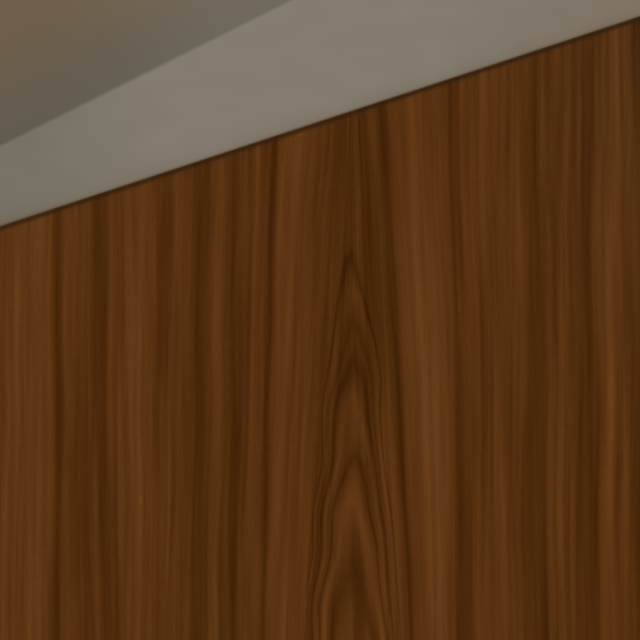
Write a Shadertoy shader that draws this texture.

```glsl
// Walnut veneer panel below a slanted pale ceiling strip and a shaded recess.
// Straight grain is a sum of soft bands plus stretched gradient noise; nested
// arches of grain rise around one axis and push the nearby bands apart.

const float AXIS = 0.55;   // horizontal centre of the arched grain

// Straight bands: centre, half width, tone change
const vec3 BANDS[16] = vec3[16](
    vec3(0.045, 0.030, 0.22), vec3(0.092, 0.006, -0.25), vec3(0.157, 0.013, -0.20),
    vec3(0.218, 0.016, 0.15), vec3(0.312, 0.012, -0.24), vec3(0.340, 0.010, 0.13),
    vec3(0.366, 0.011, -0.23), vec3(0.420, 0.007, -0.24), vec3(0.457, 0.022, 0.18),
    vec3(0.622, 0.006, -0.28), vec3(0.664, 0.026, 0.25), vec3(0.712, 0.012, -0.23),
    vec3(0.765, 0.022, 0.09), vec3(0.842, 0.018, -0.20), vec3(0.920, 0.014, -0.20),
    vec3(0.957, 0.014, 0.16));

// Arches: apex height, half thickness, tone change
const vec3 ARCHES[8] = vec3[8](
    vec3(0.595, 0.014, -0.24), vec3(0.550, 0.022, 0.10), vec3(0.495, 0.014, -0.16),
    vec3(0.435, 0.026, -0.25), vec3(0.370, 0.022, 0.16), vec3(0.295, 0.017, -0.26),
    vec3(0.220, 0.035, 0.25), vec3(0.105, 0.045, -0.28));

vec2 hashGradient(vec2 cell) {
    vec3 h = fract(cell.xyx * vec3(0.1031, 0.1030, 0.0973));
    h += dot(h, h.yzx + 33.33);
    float angle = 6.2832 * fract((h.x + h.y) * h.z);
    return vec2(cos(angle), sin(angle));
}

float gradientNoise(vec2 p) {
    vec2 i = floor(p), f = fract(p);
    vec2 u = f * f * f * (f * (f * 6.0 - 15.0) + 10.0);
    float a = dot(hashGradient(i), f);
    float b = dot(hashGradient(i + vec2(1, 0)), f - vec2(1, 0));
    float c = dot(hashGradient(i + vec2(0, 1)), f - vec2(0, 1));
    float d = dot(hashGradient(i + vec2(1, 1)), f - vec2(1, 1));
    return mix(mix(a, b, u.x), mix(c, d, u.x), u.y);
}

float bump(float offset, float width) {
    float q = offset / width;
    return exp(-q * q);
}

// Signed vertical distance above the line through (0, start)
float aboveLine(vec2 p, float start, float slope) {
    return (p.y - start - slope * p.x) / sqrt(1.0 + slope * slope);
}

// Grain coordinate: bands spread away from the axis toward the bottom
float spreadGrain(vec2 p) {
    float dx = p.x - AXIS;
    float side = dx / (abs(dx) + 0.02);
    float wobble = 0.006 * gradientNoise(vec2(p.x * 9.0, p.y * 3.5));
    return p.x - 0.12 * (0.45 - p.y) * side * exp(-9.0 * abs(dx)) + wobble;
}

float bandTone(float grain) {
    float tone = 0.0;
    for (int i = 0; i < 16; i++)
        tone += BANDS[i].z * bump(grain - BANDS[i].x, BANDS[i].y);
    return tone;
}

float archTone(vec2 p) {
    float dx = p.x - AXIS + 0.012 * gradientNoise(p * vec2(6.0, 9.0));
    float rise = p.y + dx * dx / 0.010 + 0.8 * abs(dx);
    rise += 0.022 * gradientNoise(p * vec2(24.0, 12.0) + 7.0);
    float tone = 0.0;
    for (int i = 0; i < 8; i++)
        tone += ARCHES[i].z * bump(rise - ARCHES[i].x, ARCHES[i].y);
    return tone * (1.0 - smoothstep(0.045, 0.095, abs(dx)));
}

float fineGrain(float grain, float y) {
    float streaks = 0.28 * gradientNoise(vec2(grain * 42.0, y * 1.3));
    streaks += 0.30 * gradientNoise(vec2(grain * 95.0, y * 2.2 + 5.0));
    streaks += 0.15 * gradientNoise(vec2(grain * 190.0, y * 7.0 + 11.0));
    return streaks + 0.06 * gradientNoise(vec2(grain * 230.0, y * 75.0));
}

vec3 wood(vec2 p) {
    float grain = spreadGrain(p);
    float tone = 0.49 + bandTone(grain) + archTone(p) + fineGrain(grain, p.y);
    // Shaded heart of the arches and darker outer right edge
    tone -= 0.15 * bump(p.x - AXIS, 0.055) * smoothstep(0.28, 0.46, p.y);
    tone -= 0.20 * smoothstep(0.975, 1.0, p.x);
    vec3 color = mix(vec3(0.235, 0.115, 0.015), vec3(0.43, 0.26, 0.115), clamp(tone, 0.0, 1.15));
    // Greyer sheen toward the upper right
    float sheen = smoothstep(0.65, 1.1, p.x) * smoothstep(0.2, 0.9, p.y);
    return color + sheen * vec3(-0.005, 0.004, 0.014);
}

vec3 ceilingStrip(vec2 p, float height) {
    vec3 color = mix(vec3(0.47, 0.445, 0.40), vec3(0.515, 0.485, 0.435), smoothstep(0.0, 0.3, p.x));
    color = mix(color, vec3(0.50, 0.46, 0.405), smoothstep(0.6, 1.0, p.x));
    color -= vec3(0.03, 0.04, 0.05) * exp(-max(height, 0.0) / 0.012);
    return color + 0.010 * gradientNoise(p * vec2(14.0, 28.0));
}

vec3 recess(vec2 p, float height) {
    vec3 color = mix(vec3(0.385, 0.36, 0.31), vec3(0.435, 0.375, 0.295), smoothstep(0.0, 0.17, height));
    return color + 0.055 * smoothstep(0.05, 0.45, p.x);
}

void mainImage(out vec4 fragColor, in vec2 fragCoord) {
    vec2 p = fragCoord / iResolution.xy;
    float soft = max(0.002, 1.0 / iResolution.y);
    float panelEdge = aboveLine(p, 0.646, 0.328);
    float recessEdge = aboveLine(p, 0.772, 0.50);

    vec3 ceiling = mix(ceilingStrip(p, panelEdge), recess(p, recessEdge),
                       smoothstep(-2.0 * soft, 2.0 * soft, recessEdge));
    vec3 color = mix(wood(p), ceiling, smoothstep(-soft, soft, panelEdge));
    // Dark joint where the panel meets the ceiling
    color = mix(color, vec3(0.19, 0.12, 0.06), 0.75 * bump(panelEdge + 0.003, 0.004));
    fragColor = vec4(color, 1.0);
}
```
